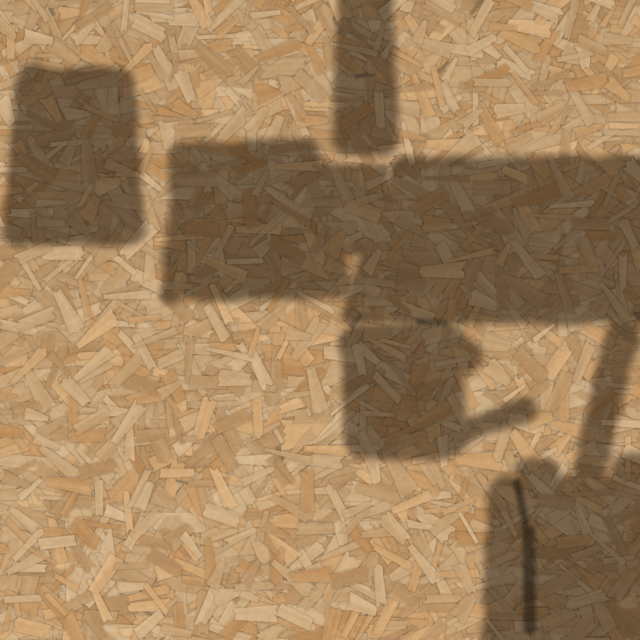
Reproduce this texture procedurally as a WebGL 2 fragment shader.

```glsl
#version 300 es
precision highp float;

#define COARSE_LAYERS 7
#define FINE_LAYERS 3
#define COARSE_DENSITY 10.5
#define FINE_DENSITY 21.0
#define PENUMBRA 0.011
#define EDGE_WOBBLE 0.007
#define BLEND 0.010
#define WOOD_DARK vec3(0.70, 0.545, 0.37)
#define WOOD_MID vec3(0.78, 0.64, 0.47)
#define WOOD_PALE vec3(0.855, 0.735, 0.575)
#define SHADE vec3(0.575, 0.565, 0.55)

uniform vec2 u_resolution;
out vec4 fragColor;

float hash(vec2 p) {
    return fract(sin(dot(p, vec2(127.1, 311.7))) * 43758.5453);
}

float noise(vec2 p) {
    vec2 i = floor(p), f = fract(p);
    f = f * f * (3.0 - 2.0 * f);
    return mix(mix(hash(i), hash(i + vec2(1, 0)), f.x),
               mix(hash(i + vec2(0, 1)), hash(i + vec2(1, 1)), f.x), f.y);
}

vec3 woodTone(float t) {
    return t < 0.5 ? mix(WOOD_DARK, WOOD_MID, t * 2.0) : mix(WOOD_MID, WOOD_PALE, t * 2.0 - 1.0);
}

// One layer of flat wood strands, one per jittered cell
void addStrands(inout vec3 color, vec2 p, float density, float layer, float pixel) {
    vec2 cell = floor(p * density);
    for (int j = -1; j <= 1; j++)
    for (int i = -1; i <= 1; i++) {
        vec2 id = cell + vec2(i, j);
        vec2 seed = id + layer * vec2(17.3, 41.9);
        vec2 center = (id + vec2(hash(seed), hash(seed + 3.1))) / density;
        float turn = hash(seed + 5.7) - 0.5;
        float angle = 3.1416 * turn * (0.35 + 1.3 * abs(turn));
        float c = cos(angle), s = sin(angle);
        vec2 q = mat2(c, -s, s, c) * (p - center);
        float size = hash(seed + 8.3), pick = hash(seed + 11.9);
        vec2 extent = vec2(mix(0.4, 0.8, size), mix(0.06, 0.24, hash(seed + 14.2))) / density;
        bool sliver = pick > 0.975;
        if (sliver) extent *= vec2(0.45, 0.3);

        // Tapered rectangle with splintered ends
        float splinter = (noise(vec2(q.y * 170.0, pick * 90.0)) - 0.5) * 0.25 * extent.x;
        float taper = 1.0 + (size - 0.5) * q.x / extent.x;
        float d = max(abs(q.x + splinter) - extent.x, abs(q.y) - extent.y * taper);
        if (d > 0.005) continue;

        float grain = noise(q * vec2(14.0, 210.0) + seed * 7.0) - 0.5;
        float streak = noise(q * vec2(7.0, 75.0) + seed * 3.0) - 0.5;
        vec3 wood = woodTone(clamp(0.1 + 0.85 * pick + 0.25 * grain + 0.3 * streak, 0.0, 1.0));
        wood *= mix(vec3(1.0), vec3(1.02, 0.97, 0.90), step(0.7, hash(seed + 21.4)));
        if (sliver) wood *= 0.65;
        color *= 1.0 - 0.10 * smoothstep(0.004, 0.0, d);
        color = mix(color, wood, 0.88 * smoothstep(pixel, -pixel, d));
    }
}

// Rounded trapezoid; spans give left and right at its bottom and top
float slab(vec2 p, float bottom, float top, vec2 lowSpan, vec2 highSpan, float radius) {
    vec2 span = mix(lowSpan, highSpan, clamp((p.y - bottom) / (top - bottom), 0.0, 1.0));
    vec2 mid = vec2(span.x + span.y, bottom + top) * 0.5;
    vec2 q = abs(p - mid) - vec2(span.y - span.x, top - bottom) * 0.5 + radius;
    return length(max(q, 0.0)) + min(max(q.x, q.y), 0.0) - radius;
}

float capsule(vec2 p, vec2 a, vec2 b, float radius) {
    vec2 pa = p - a, ba = b - a;
    return length(pa - ba * clamp(dot(pa, ba) / dot(ba, ba), 0.0, 1.0)) - radius;
}

float join(float a, float b) {
    float h = max(BLEND - abs(a - b), 0.0) / BLEND;
    return min(a, b) - h * h * BLEND * 0.25;
}

float shadowDistance(vec2 p) {
    // Separate block and hanging post
    float d = slab(p, 0.616, 0.897, vec2(0.001, 0.227), vec2(0.026, 0.209), 0.025);
    d = join(d, capsule(p, vec2(0.053, 0.885), vec2(0.06, 0.88), 0.02));
    d = join(d, slab(p, 0.753, 1.08, vec2(0.519, 0.625), vec2(0.529, 0.610), 0.032));
    // Long horizontal body
    d = join(d, slab(p, 0.530, 0.778, vec2(0.262, 0.560), vec2(0.264, 0.490), 0.022));
    d = join(d, capsule(p, vec2(0.390, 0.765), vec2(0.474, 0.764), 0.020));
    d = join(d, capsule(p, vec2(0.268, 0.542), vec2(0.273, 0.600), 0.018));
    d = join(d, slab(p, 0.600, 0.745, vec2(0.450, 0.610), vec2(0.450, 0.610), 0.01));
    d = join(d, slab(p, 0.492, 0.757, vec2(0.525, 1.1), vec2(0.615, 1.1), 0.025));
    // Lower box with its arm
    d = join(d, slab(p, 0.283, 0.495, vec2(0.538, 0.732), vec2(0.529, 0.722), 0.034));
    d = join(d, capsule(p, vec2(0.700, 0.465), vec2(0.725, 0.440), 0.028));
    d = join(d, capsule(p, vec2(0.720, 0.325), vec2(0.820, 0.361), 0.019));
    // Strut and corner mass
    d = join(d, capsule(p, vec2(0.978, 0.500), vec2(0.918, 0.250), 0.026));
    d = join(d, slab(p, -0.03, 0.257, vec2(0.752, 1.1), vec2(0.763, 1.1), 0.03));
    d = join(d, capsule(p, vec2(0.830, 0.260), vec2(0.850, 0.255), 0.025));
    return join(d, capsule(p, vec2(0.990, 0.262), vec2(1.050, 0.262), 0.032));
}

void main() {
    vec2 p = gl_FragCoord.xy / u_resolution;
    float pixel = 0.8 / u_resolution.y;

    // Pressed strand board
    vec3 color = woodTone(0.3 + 0.4 * noise(p * vec2(30.0, 160.0)));
    for (int i = 0; i < COARSE_LAYERS; i++) addStrands(color, p, COARSE_DENSITY, float(i), pixel);
    for (int i = 0; i < FINE_LAYERS; i++) addStrands(color, p, FINE_DENSITY, float(i) + 20.0, pixel);
    color *= 0.985 + 0.05 * (noise(p * 190.0) - 0.5) + 0.03 * (1.0 - p.y);

    // Soft cast shadow
    float d = shadowDistance(p) + EDGE_WOBBLE * (noise(p * 28.0) - 0.5);
    color *= mix(vec3(1.0), SHADE, smoothstep(PENUMBRA, -PENUMBRA, d));

    // Deeper creases where shadows overlap
    float crease = min(capsule(p, vec2(0.808, 0.245), vec2(0.824, 0.170), 0.005),
                       capsule(p, vec2(0.826, 0.170), vec2(0.828, 0.018), 0.009));
    color *= 1.0 - 0.42 * smoothstep(0.007, -0.006, crease);
    float seam = capsule(p, vec2(0.655, 0.497), vec2(0.695, 0.495), 0.003);
    color *= 1.0 - 0.35 * smoothstep(0.008, -0.004, seam);

    fragColor = vec4(color, 1.0);
}
```
